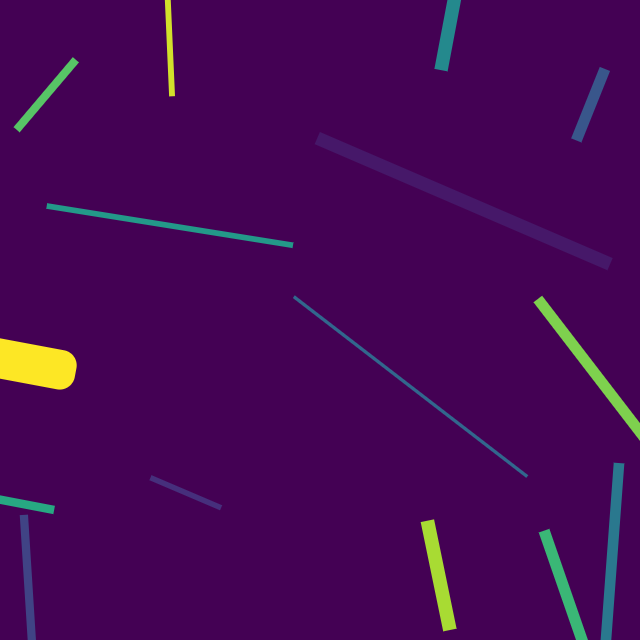
Write a WebGL 2 fragment shader that draws this background.

```glsl
#version 300 es
precision highp float;
// Sparse straight strokes in a violet-to-yellow colour ramp on a dark violet ground.

uniform vec2 u_resolution;
out vec4 fragColor;

// Scatter
const int STROKE_COUNT = 14;
const int COLOR_STEP = 5;                        // coprime with the count: shuffles colours
const uint SEED = 7u;
const vec2 CENTER_OFFSET = vec2(0.64, 0.61);
const vec2 CENTER_STEP = vec2(-0.7549, 0.5698);
const float CENTER_REACH = 0.56;                 // half extent of the scattered centres
const float EDGE_BIAS = 0.75;                    // below 1 pushes strokes to the borders
const float JITTER = 0.02;

// Stroke shape, in canvas units
const vec2 LENGTH_RANGE = vec2(0.12, 0.5);
const float LENGTH_PHASE = -0.1;
const vec2 WIDTH_RANGE = vec2(0.005, 0.0215);
const float WIDTH_OFFSET = 0.95;
const float WIDTH_STEP = 0.755;

// Direction families in radians, turned a little on each lap
const int FAMILY_COUNT = 7;
const float FAMILY_ANGLE[7] = float[7](2.72, 1.50, 0.90, 2.72, 1.40, 2.20, 1.66);
const float LAP_TURN = 0.25;
const float ANGLE_JITTER = 0.04;

// Single bold stroke with rounded corners
const vec2 BOLD_CENTER = vec2(0.01, 0.438);
const vec2 BOLD_HALF_SIZE = vec2(0.11, 0.031);
const float BOLD_ANGLE = -0.185;
const float BOLD_CORNER = 0.024;

// Colour ramp, dark to bright
const int RAMP_LAST = 8;
const vec3 RAMP[9] = vec3[9](
    vec3(0.267, 0.004, 0.329), vec3(0.278, 0.176, 0.482), vec3(0.231, 0.322, 0.545),
    vec3(0.173, 0.447, 0.557), vec3(0.129, 0.569, 0.549), vec3(0.157, 0.682, 0.502),
    vec3(0.369, 0.788, 0.384), vec3(0.678, 0.863, 0.188), vec3(0.992, 0.906, 0.145));

vec3 rampColor(float t) {
    float x = clamp(t, 0.0, 1.0) * float(RAMP_LAST);
    int k = min(int(x), RAMP_LAST - 1);
    return mix(RAMP[k], RAMP[k + 1], x - float(k));
}

// Integer hash of a stroke index and channel, in -1..1
float signedHash(int index, uint channel) {
    uint h = uint(index) * 747796u + channel * 277803u + SEED * 193496u;
    h = ((h >> ((h >> 28) + 4u)) ^ h) * 0x108EF2D9u;
    h = (h >> 22) ^ h;
    h = (h ^ (h >> 15)) * 0x2C1B3C6Du;
    return float(h >> 8) / 8388608.0 - 1.0;
}

// Signed distance to a rotated box with optional round corners
float strokeDistance(vec2 p, vec2 center, vec2 halfSize, float angle, float corner) {
    vec2 axis = vec2(cos(angle), sin(angle));
    vec2 d = p - center;
    vec2 local = vec2(dot(d, axis), dot(d, vec2(-axis.y, axis.x)));
    vec2 q = abs(local) - halfSize + corner;
    return length(max(q, 0.0)) + min(max(q.x, q.y), 0.0) - corner;
}

void main() {
    float canvasSize = min(u_resolution.x, u_resolution.y);
    vec2 p = gl_FragCoord.xy / canvasSize;
    vec3 color = RAMP[0];

    // Scattered strokes: even sequences for spread, hash for irregularity
    for (int i = 0; i < STROKE_COUNT; i++) {
        float n = float(i);
        vec2 spread = 2.0 * fract(CENTER_OFFSET + n * CENTER_STEP) - 1.0;
        vec2 center = 0.5 + CENTER_REACH * sign(spread) * pow(abs(spread), vec2(EDGE_BIAS));
        center += JITTER * vec2(signedHash(i, 0u), signedHash(i, 1u));

        // Squared wave: many short strokes, few long ones
        float wave = 0.5 + 0.5 * cos(n - LENGTH_PHASE);
        float strokeLength = mix(LENGTH_RANGE.x, LENGTH_RANGE.y, wave * wave);
        float widthMix = fract(WIDTH_OFFSET + n * WIDTH_STEP);
        float strokeWidth = mix(WIDTH_RANGE.x, WIDTH_RANGE.y, widthMix);
        float angle = FAMILY_ANGLE[i % FAMILY_COUNT] + LAP_TURN * float(i / FAMILY_COUNT);
        angle += ANGLE_JITTER * signedHash(i, 2u);

        float dist = strokeDistance(p, center, 0.5 * vec2(strokeLength, strokeWidth), angle, 0.0);
        float tone = float((i * COLOR_STEP) % STROKE_COUNT + 1) / float(STROKE_COUNT + 1);
        color = mix(color, rampColor(tone), clamp(0.5 - dist * canvasSize, 0.0, 1.0));
    }

    // Bold stroke on top
    float boldDist = strokeDistance(p, BOLD_CENTER, BOLD_HALF_SIZE, BOLD_ANGLE, BOLD_CORNER);
    color = mix(color, RAMP[RAMP_LAST], clamp(0.5 - boldDist * canvasSize, 0.0, 1.0));

    fragColor = vec4(color, 1.0);
}
```
